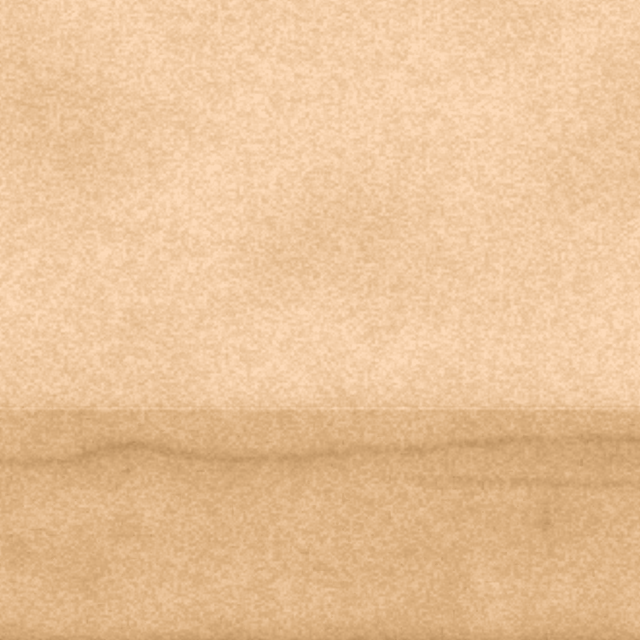
This texture is drawn by a three.js fragment shader. Its source:

```glsl
// Warm, grainy paper: a pale upper sheet above a darker folded strip.
// Soft stains, a seam and wavering creases add up to one tone value,
// which layered value noise roughens before a three-stop tan ramp colours it.
varying vec2 vUv;

float hash(vec2 p) {
  vec3 q = fract(vec3(p.xyx) * 0.1031);
  q += dot(q, q.yzx + 33.33);
  return fract((q.x + q.y) * q.z);
}

float noise(vec2 p) {
  vec2 i = floor(p), f = fract(p);
  f = f * f * (3.0 - 2.0 * f);
  return mix(mix(hash(i), hash(i + vec2(1.0, 0.0)), f.x),
             mix(hash(i + vec2(0.0, 1.0)), hash(i + 1.0), f.x), f.y);
}

// Layered noise centred on zero
float fbm(vec2 p) {
  float sum = 0.0, gain = 0.5;
  for (int i = 0; i < 4; i++) {
    sum += gain * (noise(p) - 0.5);
    p = mat2(1.6, 1.2, -1.2, 1.6) * p + 17.3;
    gain *= 0.5;
  }
  return sum;
}

float bell(float d, float width) {
  return exp(-d * d / (width * width));
}

float blot(vec2 p, vec2 centre, vec2 size) {
  vec2 d = (p - centre) / size;
  return exp(-dot(d, d));
}

// Pale sheet with broad stains and lit patches
float sheetTone(vec2 p) {
  float tone = 0.88 + 0.22 * fbm(p * 5.0 + 3.0);
  tone -= 0.16 * blot(p, vec2(0.13, 0.79), vec2(0.11, 0.13));
  tone -= 0.09 * blot(p, vec2(0.02, 0.90), vec2(0.10, 0.12));
  tone -= 0.08 * blot(p, vec2(0.91, 0.71), vec2(0.12, 0.07));
  tone -= 0.08 * blot(p, vec2(1.0, 0.86), vec2(0.07, 0.15));
  // Diagonal shadow across the middle
  vec2 q = mat2(0.8, -0.6, 0.6, 0.8) * (p - vec2(0.46, 0.60));
  tone -= 0.11 * blot(q, vec2(0.0), vec2(0.19, 0.07));
  tone += 0.08 * blot(p, vec2(0.62, 0.87), vec2(0.20, 0.13));
  tone += 0.06 * blot(p, vec2(0.29, 0.70), vec2(0.07, 0.08));
  tone += 0.05 * blot(p, vec2(0.60, 0.46), vec2(0.25, 0.05));
  // Shade gathering above the seam
  return tone - 0.16 * exp(-max(p.y - 0.365, 0.0) / 0.018);
}

// Darker strip with creases, marks and a worn lower edge
float stripTone(vec2 p) {
  float tone = 0.53 + 0.30 * fbm(p * vec2(8.0, 10.0));
  float wobble = 0.018 * fbm(vec2(p.x * 9.0, 4.0));

  // Main crease: sharp line, shadow spread mostly below it
  float crease = 0.279 + 0.023 * bell(p.x - 0.20, 0.08)
               + 0.033 * smoothstep(0.35, 0.85, p.x) + wobble;
  float d = p.y - crease;
  float strength = 0.75 + 0.9 * fbm(vec2(p.x * 14.0, 9.0));
  tone -= 0.24 * strength * bell(d, 0.007);
  tone -= 0.14 * bell(d, d > 0.0 ? 0.016 : 0.036);

  // Fainter crease towards the right
  float lower = 0.254 - 0.012 * smoothstep(0.6, 0.95, p.x) + wobble;
  tone -= 0.20 * smoothstep(0.52, 0.80, p.x) * bell(p.y - lower, 0.008);
  tone -= 0.10 * smoothstep(0.60, 0.95, p.x) * bell(p.y - 0.285, 0.025);

  // Small rubbed marks
  tone -= 0.22 * blot(p, vec2(0.852, 0.19), vec2(0.011, 0.026));
  tone -= 0.18 * blot(p, vec2(0.19, 0.17), vec2(0.025, 0.016));
  tone -= 0.14 * blot(p, vec2(0.03, 0.14), vec2(0.025, 0.025));
  tone -= 0.10 * blot(p, vec2(0.71, 0.09), vec2(0.02, 0.05));
  tone += 0.07 * blot(p, vec2(0.5, 0.07), vec2(0.6, 0.05));

  // Bright lip under the seam and dark bottom rim
  tone += 0.24 * bell(p.y - 0.362, 0.003);
  return tone - 0.34 * exp(-p.y / 0.012);
}

void main() {
  vec2 p = vUv;
  float seam = 0.365 + 0.003 * fbm(vec2(p.x * 12.0, 1.0));
  float onSheet = smoothstep(-0.002, 0.002, p.y - seam);
  float tone = mix(stripTone(p), sheetTone(p), onSheet);

  // Fibrous grain, and sparse dark flecks
  tone += 0.30 * (noise(p * vec2(175.0, 215.0)) - 0.5);
  tone += 0.16 * (noise(p * 330.0 + 41.0) - 0.5);
  tone += 0.16 * fbm(p * 45.0);
  float fleck = smoothstep(0.86, 0.98, noise(p * 110.0 + 7.0));
  tone -= fleck * mix(0.16, 0.06, onSheet);

  vec3 shadow = vec3(0.74, 0.57, 0.38);
  vec3 tan_ = vec3(0.86, 0.69, 0.50);
  vec3 cream = vec3(0.98, 0.84, 0.70);
  vec3 colour = mix(shadow, tan_, clamp(tone * 2.0, -0.5, 1.0));
  colour = mix(colour, cream, clamp(tone * 2.0 - 1.0, 0.0, 1.1));
  gl_FragColor = vec4(colour, 1.0);
}
```
